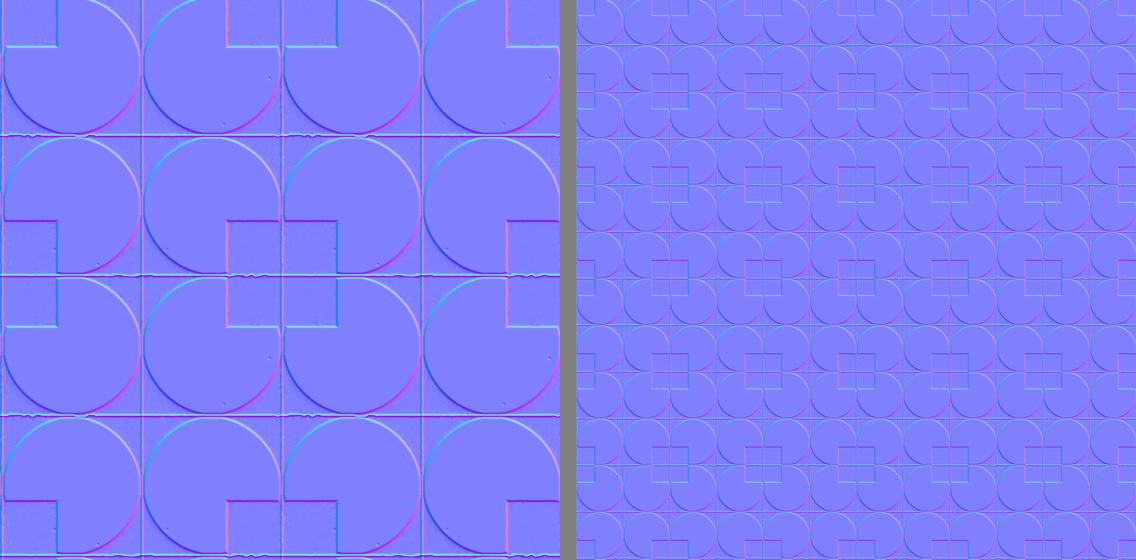
Left, the tile; right, the same tile 3 across and 3 down.
This texture map is drawn by a WebGL 1 fragment shader. Its source:

```glsl
precision highp float;
uniform vec2 u_resolution;

#define TILES 4.0
#define WRAP 2.0
#define ORIGIN vec2(0.0135, 0.031)
#define RADIUS 0.492
#define ROUNDNESS 1.89
#define CLIP 0.486
#define BEVEL_WIDTH 0.0073
#define BEVEL_SLOPE 1.05
#define RIDGE_WIDTH 0.0085
#define RIDGE_SLOPE vec2(1.8, 2.7)
#define GRAIN 0.32
#define PIT_CHANCE 0.09

float hash(vec2 p) {
  vec3 q = fract(vec3(p.xyx) * vec3(0.1031, 0.1030, 0.0973));
  q += dot(q, q.yzx + 33.33);
  return fract((q.x + q.y) * q.z);
}

// Value noise that wraps after WRAP tiles; freq is lattice cells per tile.
float noise(vec2 p, float freq, float seed) {
  p *= freq;
  vec2 i = floor(p), f = fract(p);
  f = f * f * (3.0 - 2.0 * f);
  vec2 a = mod(i, WRAP * freq), b = mod(i + 1.0, WRAP * freq);
  float low = mix(hash(a + seed), hash(vec2(b.x, a.y) + seed), f.x);
  float high = mix(hash(vec2(a.x, b.y) + seed), hash(b + seed), f.x);
  return mix(low, high, f.y);
}

float bell(float x) { return exp(-x * x); }

// Rounded plate with one corner cut out: xy = outward direction, z = distance.
vec3 plate(vec2 q, vec2 notch) {
  vec2 a = max(abs(q), 1e-4);
  float reach = pow(pow(a.x, ROUNDNESS) + pow(a.y, ROUNDNESS), 1.0 / ROUNDNESS);
  vec3 shape = vec3(normalize(pow(a, vec2(ROUNDNESS - 1.0)) * sign(q)), reach - RADIUS);

  vec2 side = a - CLIP;
  if (max(side.x, side.y) > shape.z)
    shape = side.x > side.y ? vec3(sign(q.x), 0.0, side.x) : vec3(0.0, sign(q.y), side.y);

  vec2 cut = q - notch;
  if (min(cut.x, cut.y) > shape.z)
    shape = cut.x < cut.y ? vec3(1.0, 0.0, cut.x) : vec3(0.0, 1.0, cut.y);
  return shape;
}

// Thin raised bead along the tile joints, ragged in patches.
vec2 ridge(vec2 p) {
  vec2 d = fract(p + 0.5) - 0.5;
  float patchy = smoothstep(0.55, 0.7, noise(p, 5.0, 3.0));
  float ragged = noise(p, 32.0, 11.0) - 0.5;
  d.y += 0.018 * ragged * patchy;
  d.x += 0.004 * (noise(p, 48.0, 19.0) - 0.5);
  vec2 t = d / RIDGE_WIDTH;
  return RIDGE_SLOPE * t * exp(-t * t) * vec2(1.0, 1.0 - 0.5 * patchy * abs(ragged));
}

// Rare small dents, at most one per lattice cell.
vec2 pits(vec2 p) {
  vec2 g = p * 4.0;
  vec2 id = mod(floor(g), WRAP * 4.0);
  vec2 centre = 0.2 + 0.6 * vec2(hash(id + 41.0), hash(id + 67.0));
  vec2 t = (fract(g) - centre) / 0.035;
  return -1.3 * t * exp(-dot(t, t)) * step(hash(id + 23.0), PIT_CHANCE);
}

void main() {
  vec2 p = gl_FragCoord.xy / u_resolution * TILES - ORIGIN;
  vec2 cell = mod(floor(p), 2.0);

  // Mirror alternate tiles so that four cut corners meet.
  vec2 flip = cell * 2.0 - 1.0;
  vec2 notch = vec2(0.107, mix(0.110, 0.135, cell.y));
  vec3 shape = plate((fract(p) - 0.5) * flip, notch);
  vec2 outward = shape.xy * flip;
  float d = shape.z;

  // Bevel, with a soft foot below the curved rims.
  vec2 slope = outward * BEVEL_SLOPE * bell(d / BEVEL_WIDTH);
  float outside = smoothstep(0.0, 0.01, d);
  float curved = smoothstep(0.1, 0.5, min(abs(outward.x), abs(outward.y)));
  float foot = mix(0.07, 0.28, curved * step(outward.y, 0.0));
  slope += outward * foot * outside * exp(-max(d, 0.0) / 0.022);

  // Sparse grain on the lower ground, strongest by the rims and joints.
  vec2 joint = abs(fract(p + 0.5) - 0.5);
  float border = min(max(d, 0.0), min(joint.x, joint.y));
  float sparse = smoothstep(0.45, 0.8, noise(p, 12.0, 29.0));
  vec2 grain = vec2(noise(p, 64.0, 7.0), noise(p, 64.0, 53.0)) - 0.5;
  slope += grain * GRAIN * outside * (0.1 + sparse * exp(-border / 0.04));

  slope += ridge(p) + pits(p);
  gl_FragColor = vec4(normalize(vec3(slope, 1.0)) * 0.5 + 0.5, 1.0);
}
```
